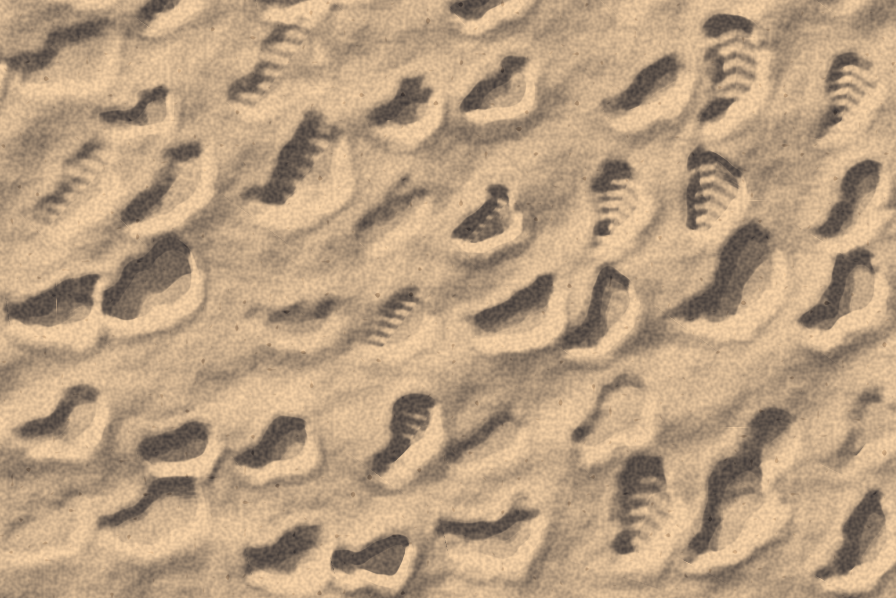
A Shadertoy shader for this texture:

```glsl
vec2 hash2(vec2 cell) {
    vec3 q = fract(cell.xyx * vec3(0.1031, 0.1030, 0.0973));
    q += dot(q, q.yzx + 33.33);
    return fract((q.xx + q.yz) * q.zy);
}

float corner(vec2 cell, vec2 offset) {
    float angle = 6.2832 * hash2(cell).x;
    return dot(vec2(cos(angle), sin(angle)), offset);
}

float gradientNoise(vec2 p) {
    vec2 i = floor(p), f = fract(p), e = vec2(1, 0);
    vec2 w = f * f * f * (f * (f * 6.0 - 15.0) + 10.0);
    return mix(mix(corner(i, f), corner(i + e.xy, f - e.xy), w.x),
               mix(corner(i + e.yx, f - e.yx), corner(i + e.xx, f - e.xx), w.x), w.y);
}

// Distance to a shoe sole: a capsule with a narrow waist and a slight bend
float soleDistance(vec2 q) {
    float radius = 0.038 + 0.009 * sin(q.y * 38.0 + 0.6) * step(-0.1, q.y);
    q.x += 3.0 * q.y * q.y - 0.006;
    return length(vec2(q.x, max(abs(q.y) - 0.052, 0.0))) - radius;
}

float sandHeight(vec2 p) {
    // Wind-blown ridges with smaller lumps on top
    vec2 ridge = vec2(dot(p, vec2(0.86, 0.5)), dot(p, vec2(-0.5, 0.86)));
    float lumps = gradientNoise(p * 14.0 + 7.0);
    float clods = gradientNoise(p * 33.0 + 19.0);
    float h = 0.024 * gradientNoise(ridge * vec2(4.5, 8.0) + 3.0)
            + 0.008 * lumps + 0.0022 * clods
            + 0.0006 * gradientNoise(p * 78.0);

    // Footprints, one per jittered cell
    const float spacing = 0.19;
    vec2 base = floor(p / spacing - 0.5);
    for (int k = 0; k < 4; k++) {
        vec2 cell = base + vec2(k % 2, k / 2);
        vec2 place = hash2(cell + 31.0), look = hash2(cell + 77.0);
        vec2 centre = (cell + 0.5 + 0.5 * (place - 0.5)) * spacing;
        float trodden = smoothstep(0.8, 1.25, centre.x);
        float angle = mix(0.6, 1.3, trodden) + 1.0 * (look.x - 0.5);
        vec2 along = vec2(cos(angle), sin(angle));
        vec2 q = p - centre;
        float size = mix(0.65, 1.1, place.y);
        q = vec2(dot(q, vec2(along.y, -along.x)), dot(q, along)) / size;

        float d = soleDistance(q) * size + 0.022 * lumps + 0.008 * clods;
        float depth = mix(0.007, 0.03, look.y);
        float softness = mix(0.012, 0.03, place.x);
        float inside = 1.0 - smoothstep(-softness, 0.6 * softness, d);
        float rim = d / 0.016 - 1.2;
        float tread = smoothstep(0.6, 0.75, look.x + 0.25 * trodden);
        h = mix(h, 0.5 * h - depth, inside) + 0.2 * depth * exp(-rim * rim);
        h += 0.0014 * tread * inside * sin(250.0 * (q.y + 0.4 * abs(q.x)));
    }
    return h;
}

void mainImage(out vec4 fragColor, in vec2 fragCoord) {
    vec2 p = fragCoord / iResolution.y;
    vec2 sun = vec2(-0.5, 0.866);

    // Slope along the sunlight
    float e = 0.0016;
    float slope = (sandHeight(p + sun * e) - sandHeight(p - sun * e)) / (2.0 * e);

    // Soft cast shadow
    float h = sandHeight(p), blocked = 0.0;
    for (int i = 1; i <= 8; i++) {
        float t = 0.008 * float(i);
        blocked = max(blocked, sandHeight(p + sun * t) - h - 0.45 * t);
    }
    float shadow = smoothstep(0.0, 0.008, blocked);
    float tone = 0.5 + 0.6 * tanh(0.5 - 2.4 * slope - 1.0 * shadow);

    // Grains and scattered dark specks
    tone += 0.26 * gradientNoise(p * 165.0) + 0.14 * gradientNoise(p * 95.0 + 5.0);
    float speck = smoothstep(0.42, 0.6, gradientNoise(p * 72.0 + 41.0));
    tone -= 0.3 * speck;

    vec3 shade = vec3(0.40, 0.35, 0.31), sunlit = vec3(0.88, 0.75, 0.60);
    vec3 color = mix(shade, sunlit, clamp(tone, -0.35, 1.2));
    color *= mix(vec3(1.0), vec3(1.0, 0.96, 0.91), speck);
    fragColor = vec4(color, 1.0);
}
```
